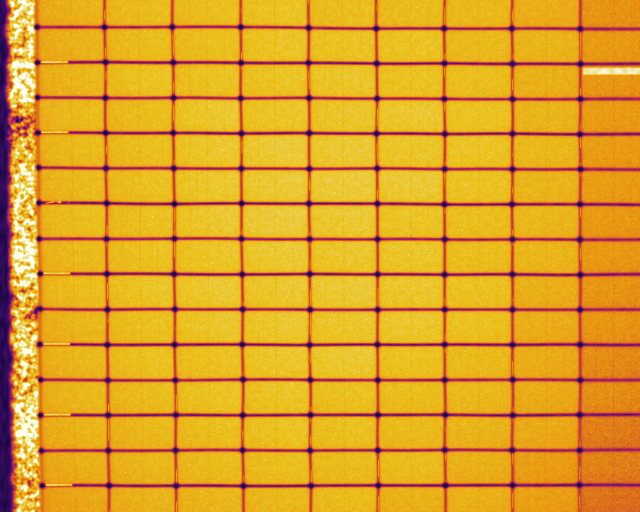
This pattern is drawn by a WebGL 1 fragment shader. Its source:

```glsl
precision highp float;
// Thermal-style view of a panel grid: warm cells split by cool seams, with dark
// knots at the crossings and a ragged hot strip down the left side. One scalar
// heat field is built from grid distances and gradient noise, then colour mapped.
uniform vec2 u_resolution;

float hash(vec2 p) {
  return fract(sin(dot(p, vec2(127.1, 311.7))) * 43758.5);
}

vec2 gradientAt(vec2 p) {
  float angle = 6.2832 * hash(p);
  return vec2(cos(angle), sin(angle));
}

// Gradient noise, about -0.7 to 0.7
float noise(vec2 p) {
  vec2 i = floor(p), f = fract(p);
  vec2 s = f * f * f * (f * (f * 6.0 - 15.0) + 10.0);
  vec2 e = vec2(1.0, 0.0);
  float low = mix(dot(gradientAt(i), f), dot(gradientAt(i + e), f - e), s.x);
  float high = mix(dot(gradientAt(i + e.yx), f - e.yx),
                   dot(gradientAt(i + 1.0), f - 1.0), s.x);
  return mix(low, high, s.y);
}

float bell(float distance, float radius) {
  float t = distance / radius;
  return exp(-t * t);
}

// Navy, purple, magenta, red, orange, yellow, cream, white
vec3 thermalColor(float t) {
  vec3 c = mix(vec3(0.04, 0.01, 0.18), vec3(0.25, 0.06, 0.42), smoothstep(0.0, 0.2, t));
  c = mix(c, vec3(0.70, 0.12, 0.40), clamp((t - 0.20) / 0.16, 0.0, 1.0));
  c = mix(c, vec3(0.81, 0.31, 0.14), clamp((t - 0.36) / 0.14, 0.0, 1.0));
  c = mix(c, vec3(0.91, 0.58, 0.07), clamp((t - 0.50) / 0.15, 0.0, 1.0));
  c = mix(c, vec3(0.92, 0.76, 0.11), clamp((t - 0.65) / 0.15, 0.0, 1.0));
  c = mix(c, vec3(0.93, 0.87, 0.53), clamp((t - 0.80) / 0.14, 0.0, 1.0));
  return mix(c, vec3(1.0, 1.0, 0.93), clamp((t - 0.94) / 0.10, 0.0, 1.0));
}

// Broad glow, per-cell tint, grain and faint dotted subdivisions
float cellHeat(vec2 uv, vec2 q, vec2 grid) {
  vec2 id = floor(grid), f = fract(grid);
  vec2 e = uv - vec2(0.5, 0.42);
  float heat = 0.83 - 0.38 * e.x * e.x - 0.2 * e.y * e.y;
  heat -= 0.05 * step(8.0, id.x) + 0.012 * step(7.0, id.x);
  heat -= 0.05 * smoothstep(0.6, 1.0, uv.x) * uv.y;
  heat += 0.024 * (hash(id + 3.0) - 0.5) + 0.02 * (f.x - 0.5) - 0.02 * (f.y - 0.5);
  heat += 0.05 * noise(q * 240.0) + 0.035 * noise(q * 90.0);
  heat += 0.006 * sin(grid.x * 150.0) * sin(grid.y * 75.0);
  float dots = 0.6 + noise(vec2(id.x * 9.0, q.y * 160.0));
  heat -= 0.05 * dots * bell((f.x - 0.5) * 0.132, 0.0014);
  heat -= 0.025 * dots * bell((abs(f.x - 0.5) - 0.26) * 0.132, 0.0014);
  // Sparse hot flecks
  heat += 0.1 * smoothstep(0.42, 0.6, noise(q * 190.0 + 41.0));
  return heat;
}

// Cold outer margin running into the mottled hot strip
float stripHeat(vec2 q) {
  float mottling = 0.62 * noise(q * 75.0) + 0.4 * noise(q * 150.0 + 7.0);
  float heat = 0.88 + mottling + 0.3 * noise(vec2(3.0, q.y * 9.0));
  heat -= 0.35 * bell(q.y - 0.24, 0.03);
  heat -= 0.35 * bell(q.y - 0.61, 0.02) * smoothstep(0.035, 0.065, q.x);
  float edge = mix(0.012, 0.024, q.y) + 0.008 * noise(vec2(1.0, q.y * 25.0));
  float cold = 0.11 + 0.08 * noise(q * vec2(120.0, 40.0));
  return mix(cold, heat, smoothstep(edge - 0.007, edge + 0.014, q.x));
}

void main() {
  vec2 uv = gl_FragCoord.xy / u_resolution;
  uv.y = 1.0 - uv.y;
  vec2 q = uv * vec2(1.25, 1.0);

  // Slightly sheared grid; distances are in canvas heights
  vec2 start = vec2(mix(0.0717, 0.0814, uv.y), mix(0.052, 0.057, uv.x));
  vec2 pitch = vec2(mix(0.1327, 0.1314, uv.y), mix(0.0690, 0.0685, uv.x));
  vec2 wobble = 0.002 * vec2(noise(q * vec2(5.0, 11.0)), noise(q * vec2(6.0, 9.0) + 20.0));
  vec2 grid = (q + wobble - start) / pitch;
  vec2 seam = floor(grid + 0.5);
  vec2 d = (grid - seam) * pitch;
  float inside = smoothstep(-0.03, 0.03, grid.x);
  float innerSeam = step(0.5, seam.x);
  float oddRow = mod(seam.y, 2.0);

  float heat = mix(stripHeat(q), cellHeat(uv, q, grid), inside);

  // Hot bar in the last column
  float bar = smoothstep(8.02, 8.06, grid.x) * smoothstep(0.13, 0.07, abs(grid.y - 1.21));
  heat = mix(heat, 0.98 + 0.1 * noise(q * 90.0), bar);

  // Upright seams with broken hairline slits; the first is only a faint rim
  heat -= 0.04 * inside * (exp(-abs(d.x) / 0.007) + exp(-abs(d.y) / 0.006));
  heat = mix(heat, mix(0.57, 0.43, innerSeam), bell(d.x, mix(0.005, 0.0034, innerSeam)));
  float slit = smoothstep(0.08, 0.25, noise(vec2(seam.x * 7.3, grid.y * 1.6)));
  heat += 0.24 * innerSeam * slit * bell(d.x - 0.0006, 0.0011);

  // Level seams, alternately magenta and purple
  float levelHeat = mix(0.31, 0.25, oddRow) + 0.06 * noise(q * vec2(60.0, 9.0));
  heat = mix(heat, levelHeat, inside * bell(d.y, 0.0033));

  // Bright tabs at the left end of every other level seam, one nearly worn away
  float tab = smoothstep(0.03, 0.07, grid.x) * smoothstep(0.47, 0.43, grid.x) * oddRow;
  tab *= seam.y == 5.0 ? smoothstep(0.1, 0.4, noise(q * 70.0)) : 1.0;
  heat = mix(heat, 0.93 + 0.15 * noise(q * 80.0), tab * bell(d.y + 0.001, 0.0026));

  // Cold knots at the crossings
  float knot = bell(length(d), 0.0052) * step(-0.5, seam.x);
  heat = mix(heat, 0.04, min(1.0, 1.15 * knot));

  gl_FragColor = vec4(thermalColor(heat), 1.0);
}
```
